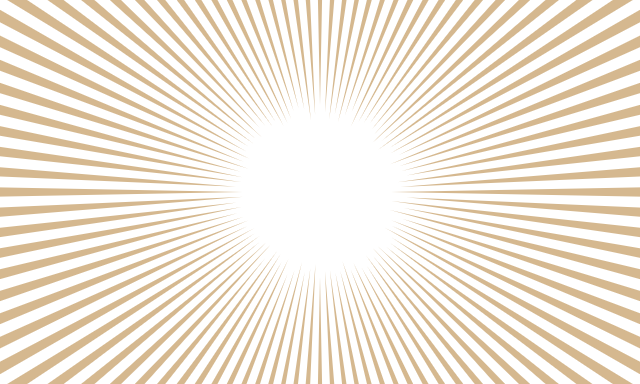
This background is drawn by a Shadertoy shader. Its source:

```glsl
// A sunburst of tan rays on white around an empty round centre.
// The plane is folded into equal angular sectors, each holding one thin wedge
// that starts at a slightly scattered radius and widens outwards.

const float TAU = 6.2831853;
const float RAY_COUNT = 100.0;
const vec3 PAPER = vec3(1.0);
const vec3 TAN = vec3(0.835, 0.722, 0.561);

float hash(float n) {
    return fract(sin(n * 12.9898 + 4.1) * 43758.547);
}

// Share of a pixel covered by a strip of the given half width,
// which stays correct for strips thinner than the pixel.
float stripCoverage(float dist, float halfWidth, float pixel) {
    float upper = clamp((halfWidth - dist) / pixel + 0.5, 0.0, 1.0);
    float lower = clamp((-halfWidth - dist) / pixel + 0.5, 0.0, 1.0);
    return upper - lower;
}

// Wedge coverage; halfWidth is reached at distance 1 from the centre.
float rayBurst(vec2 p, float count, vec2 tipRange, float halfWidth, float pixel) {
    float sector = TAU / count;
    float angle = atan(p.y, p.x);
    float nearest = floor(angle / sector + 0.5);
    float offset = angle - nearest * sector;
    float id = mod(nearest + count, count);

    // Position along and across the axis of the nearest ray
    vec2 local = length(p) * vec2(cos(offset), abs(sin(offset)));
    float tip = mix(tipRange.x, tipRange.y, hash(id));
    float spread = halfWidth * max(local.x - tip, 0.0) / (1.0 - tip);
    return stripCoverage(local.y, spread, pixel);
}

void mainImage(out vec4 fragColor, in vec2 fragCoord) {
    // Centred coordinates in units of the canvas height
    float pixel = 1.0 / iResolution.y;
    vec2 p = (fragCoord - 0.5 * iResolution.xy) * pixel;

    float rays = rayBurst(p, RAY_COUNT, vec2(0.185, 0.230), 0.0152, pixel);
    fragColor = vec4(mix(PAPER, TAN, rays), 1.0);
}
```
